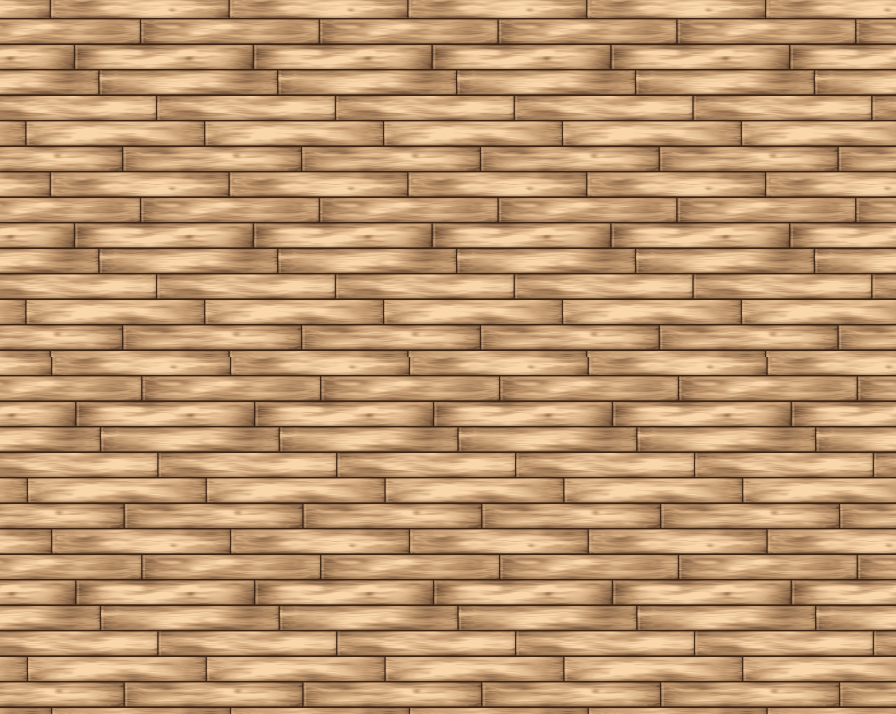
A WebGL 1 fragment shader for this texture:

```glsl
precision mediump float;
// Plank wall: five planks across and 28 courses down, in a pattern of seven
// staggered courses that repeats four times. Each course has its own grain,
// made from stretched value noise, with shaded ends, knots and dark seams.
uniform vec2 u_resolution;

float hash(vec2 p) {
  vec3 q = fract(vec3(p.xyx) * 0.1031);
  q += dot(q, q.yzx + 33.33);
  return fract((q.x + q.y) * q.z);
}

float noise(vec2 p) {
  vec2 i = floor(p), f = fract(p);
  f = f * f * (3.0 - 2.0 * f);
  return mix(mix(hash(i), hash(i + vec2(1.0, 0.0)), f.x),
             mix(hash(i + vec2(0.0, 1.0)), hash(i + vec2(1.0, 1.0)), f.x), f.y);
}

// Position of the end joint within one plank length
float jointOffset(float course) {
  return course < 0.5 ? 0.281 : course < 1.5 ? 0.785 : course < 2.5 ? 0.416 :
         course < 3.5 ? 0.553 : course < 4.5 ? 0.875 : course < 5.5 ? 0.145 : 0.686;
}

// Brightness of the wood at q, measured in plank heights
float woodTone(vec2 q, float course) {
  vec2 seed = vec2(course * 17.0 + 5.0, course * 29.0 + 3.0);

  // Grain bends around a small oval knot
  vec2 knotAt = vec2(1.2 + 4.6 * hash(seed), 0.3 + 0.4 * hash(seed + 7.0));
  vec2 k = (q - knotAt) * vec2(6.0, 12.0);
  float knot = exp(-dot(k, k)) * step(0.5, hash(seed + 11.0));
  vec2 g = q + vec2(0.0, 0.12 * (noise(q * vec2(0.7, 1.5) + seed) - 0.5));

  float broad = noise(g * vec2(0.7, 2.6) + seed);
  float streak = noise(g * vec2(0.8, 9.0) + seed + 41.0);
  float fine = noise(g * vec2(2.4, 23.0) + seed + 83.0);
  float tone = 0.60 + 0.60 * (broad - 0.5) + 0.44 * (streak - 0.5) + 0.26 * (fine - 0.5);
  tone += 0.10 * (hash(seed + 23.0) - 0.5);

  // Pale sheen in the middle, shading and split grain toward the edges
  float endGap = min(q.x, 7.01 - q.x);
  float sideGap = min(q.y, 1.0 - q.y);
  float sheen = noise(q * vec2(0.9, 3.4) + seed + 57.0);
  tone += 0.20 * smoothstep(0.3, 2.6, endGap) * smoothstep(0.02, 0.35, sideGap);
  tone += 0.30 * smoothstep(0.5, 0.9, sheen) * smoothstep(0.08, 0.35, sideGap);
  tone -= 0.20 * exp(-2.0 * endGap) + 0.22 * exp(-8.0 * sideGap);
  tone -= 0.45 * smoothstep(0.52, 0.75, streak * 0.5 + fine * 0.5) * exp(-1.1 * endGap);
  return tone - 0.5 * knot;
}

void main() {
  vec2 p = gl_FragCoord.xy / u_resolution;
  float y = (1.0 - p.y) * 28.0 + 0.268;
  float course = mod(floor(y), 7.0);

  // The lower half sits a hair to the right
  float x = p.x * 5.01 - 0.008 * step(p.y, 0.5) - jointOffset(course);
  vec2 q = vec2(fract(x) * 7.01, fract(y));
  float px = 28.0 / u_resolution.y;

  // Wood colour from umber through honey to cream
  float tone = clamp(woodTone(q, course), 0.0, 1.0);
  vec3 color = mix(vec3(0.44, 0.31, 0.21), vec3(0.76, 0.595, 0.43), min(tone / 0.55, 1.0));
  color = mix(color, vec3(0.98, 0.84, 0.67), max(tone - 0.55, 0.0) / 0.45);

  // Lit bevel below each seam and to the right of each joint
  float bevel = exp(-pow((q.y - 0.10) / 0.045, 2.0)) * 0.3;
  bevel = max(bevel, exp(-pow((q.x - 0.09) / 0.04, 2.0)) * 0.4);
  color = mix(color, vec3(0.93, 0.77, 0.59), bevel);

  // Soft shadow, then the dark seams and joints
  float sideGap = min(q.y, 1.0 - q.y);
  float endGap = min(q.x, 7.01 - q.x);
  color *= 1.0 - 0.28 * exp(-16.0 * (1.0 - q.y)) - 0.20 * exp(-14.0 * (7.01 - q.x));
  float seam = 1.0 - smoothstep(0.030 - 0.5 * px, 0.030 + 0.5 * px, sideGap);
  float joint = 1.0 - smoothstep(0.024 - 0.5 * px, 0.024 + 0.5 * px, endGap);
  color = mix(color, vec3(0.23, 0.13, 0.07), max(seam, joint * 0.92));

  gl_FragColor = vec4(color, 1.0);
}
```
